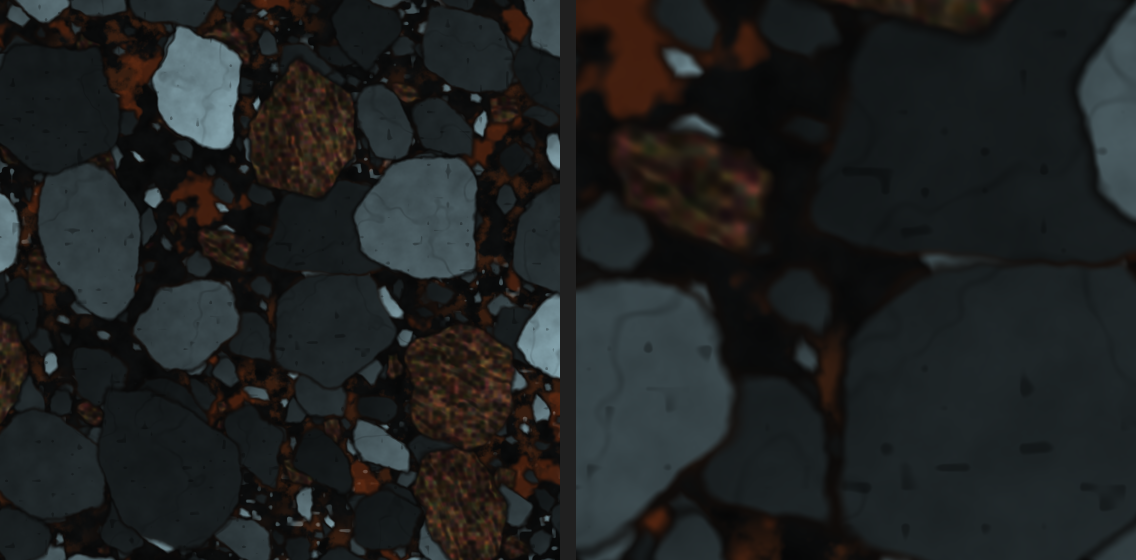
Left: the whole. Right: its middle third, enlarged.
Give the GLSL for this texture, as a Shadertoy shader.

```glsl
// Sandstone thin section in polarised light: blue-grey angular grains in a dark rusty matrix.

#define COARSE_CELLS 4.2                     // cells per canvas for the largest grains
#define LAYERS 4                             // grain sizes, from fine to coarse
#define SIDES 7                              // flat sides per grain
#define LEAN -0.85                           // preferred direction of the long axis
#define SOFTNESS 0.0035                      // half width of grain edges
#define RUSTY_SHARE 0.13                     // fraction of fibrous brown grains
#define MATRIX vec3(0.036, 0.040, 0.041)
#define QUARTZ vec3(0.81, 1.0, 1.06)
#define RUST vec3(0.24, 0.125, 0.065)
#define ORANGE vec3(0.44, 0.18, 0.07)
#define FIBRE_DARK vec3(0.075, 0.055, 0.045)
#define FIBRE_LIGHT vec3(0.40, 0.27, 0.17)

// Integer hash: three values in 0..1 per lattice point
vec3 hash(vec3 p) {
    uvec3 v = uvec3(ivec3(floor(p)) + 4096);
    v = v * 1664525u + 1013904223u;
    v.x += v.y * v.z; v.y += v.z * v.x; v.z += v.x * v.y;
    v ^= v >> 16u;
    v.x += v.y * v.z; v.y += v.z * v.x; v.z += v.x * v.y;
    return vec3(v & 0xffffu) / 65535.0;
}

vec3 noise3(vec2 p, float seed) {
    vec2 i = floor(p), f = fract(p);
    f = f * f * (3.0 - 2.0 * f);
    vec3 low = mix(hash(vec3(i, seed)), hash(vec3(i + vec2(1, 0), seed)), f.x);
    vec3 high = mix(hash(vec3(i + vec2(0, 1), seed)), hash(vec3(i + 1.0, seed)), f.x);
    return mix(low, high, f.y);
}

vec3 fbm(vec2 p, float seed) {
    vec3 sum = vec3(0);
    float weight = 0.533;
    for (int k = 0; k < 4; k++) {
        sum += weight * noise3(p, seed + float(k));
        p = mat2(1.6, 1.2, -1.2, 1.6) * p;
        weight *= 0.5;
    }
    return sum;
}

float smoothMax(float a, float b, float k) {
    float m = max(k - abs(a - b), 0.0) / k;
    return max(a, b) + 0.25 * m * m * k;
}

// Irregular convex polygon with slightly worn corners
float grainDistance(vec2 p, float radius, vec2 cell, float seed) {
    float d = -2.0 * radius;
    for (int k = 0; k < SIDES; k++) {
        vec3 h = hash(vec3(cell, seed + float(k)));
        float a = 6.2832 * (float(k) + 0.7 * h.x) / float(SIDES);
        d = smoothMax(d, dot(p, vec2(cos(a), sin(a))) - radius * (0.72 + 0.45 * h.y), 0.15 * radius);
    }
    return d;
}

// Dark cement with rusty patches, orange stains and pale specks
vec3 matrixColour(vec2 uv) {
    vec3 broad = fbm(uv * 4.5, 20.0), fine = fbm(uv * 45.0, 30.0);
    vec3 colour = MATRIX * (0.45 + 1.1 * fine.x);
    float patches = smoothstep(0.50, 0.66, broad.x);
    colour = mix(colour, RUST, 0.85 * patches * smoothstep(0.42, 0.72, fine.y));
    colour = mix(colour, ORANGE, 0.55 * smoothstep(0.66, 0.76, fbm(uv * 14.0, 40.0).x));
    float specks = smoothstep(0.68, 0.92, noise3(uv * 95.0, 50.0).x);
    return colour + 0.28 * QUARTZ * specks * smoothstep(0.47, 0.64, broad.y);
}

vec3 fibreColour(vec2 uv, vec2 local) {
    vec3 grit = noise3(uv * 130.0, 60.0);
    float strand = noise3(local * vec2(45.0, 150.0), 61.0).x;
    float light = mix(strand, grit.x, 0.45);
    vec3 colour = mix(FIBRE_DARK, FIBRE_LIGHT, light * light);
    return colour * (0.75 + 0.5 * noise3(uv * 130.0, 62.0)) * (0.7 + 0.6 * noise3(uv * 18.0, 63.0).x);
}

// Mottled quartz with uneven extinction, hairline cracks and small pits
vec3 quartzColour(vec2 uv, vec2 local, float radius, float tone) {
    float light = 0.085 + 0.08 * tone + 0.42 * pow(tone, 4.0);
    vec3 mottle = fbm(uv * 38.0, 70.0);
    light *= 0.85 + 0.3 * mottle.x + 0.1 * clamp(local.x / radius, -1.0, 1.0);
    float crack = 1.0 - smoothstep(0.0, 0.02, abs(fbm(uv * 7.0, 80.0).x - 0.5));
    float pits = smoothstep(0.86, 0.97, noise3(uv * 85.0, 90.0).x);
    return QUARTZ * light * (1.0 - 0.22 * crack * mottle.y - 0.3 * pits);
}

void mainImage(out vec4 fragColor, in vec2 fragCoord) {
    vec2 uv = fragCoord / iResolution.y;
    vec2 warped = uv + 0.022 * (fbm(uv * 22.0, 10.0).xy - 0.5);
    vec3 colour = matrixColour(uv);

    // Fine grains first, so that coarse ones cover them
    for (int layer = 0; layer < LAYERS; layer++) {
        float size = float(layer) / float(LAYERS - 1);
        float cells = COARSE_CELLS * pow(1.95, float(LAYERS - 1 - layer));
        float seed = 100.0 + 20.0 * float(layer);
        for (int n = 0; n < 9; n++) {
            vec2 cell = floor(warped * cells) + vec2(n % 3, n / 3) - 1.0;
            vec3 place = hash(vec3(cell, seed + 10.0)), kind = hash(vec3(cell, seed + 11.0));
            // Lattice sequences keep the shares of tones even
            float presence = fract(dot(cell, vec2(0.4142, 0.7321)) + 0.3 * kind.x);
            if (presence > mix(0.3, 0.78, size)) continue;
            float tone = fract(dot(cell, vec2(0.7549, 0.5698)) + 0.25 * kind.y + 0.37 * size);

            float radius = mix(0.27, 0.46, size) * (0.75 + 0.5 * place.z) * mix(1.08, 0.85, tone) / cells;
            float angle = LEAN + 1.7 * (kind.x - 0.5);
            vec2 p = warped - (cell + 0.2 + 0.6 * place.xy) / cells;
            vec2 local = mat2(cos(angle), -sin(angle), sin(angle), cos(angle)) * p;
            float stretch = mix(1.0, 1.35, kind.y);
            float d = grainDistance(local / vec2(stretch, 1.0 / stretch), radius, cell, seed);
            if (d > 0.012) continue;

            vec3 rim = mix(MATRIX * 0.7, RUST, 0.35 * kind.x * noise3(uv * 30.0, 95.0).x);
            colour = mix(colour, rim, 0.8 * (1.0 - smoothstep(0.0, 0.010, d)));
            vec3 grain = kind.z < RUSTY_SHARE ? fibreColour(uv, local) : quartzColour(uv, local, radius, tone);
            colour = mix(colour, grain, 1.0 - smoothstep(-SOFTNESS, SOFTNESS, d));
        }
    }
    fragColor = vec4(colour, 1.0);
}
```
